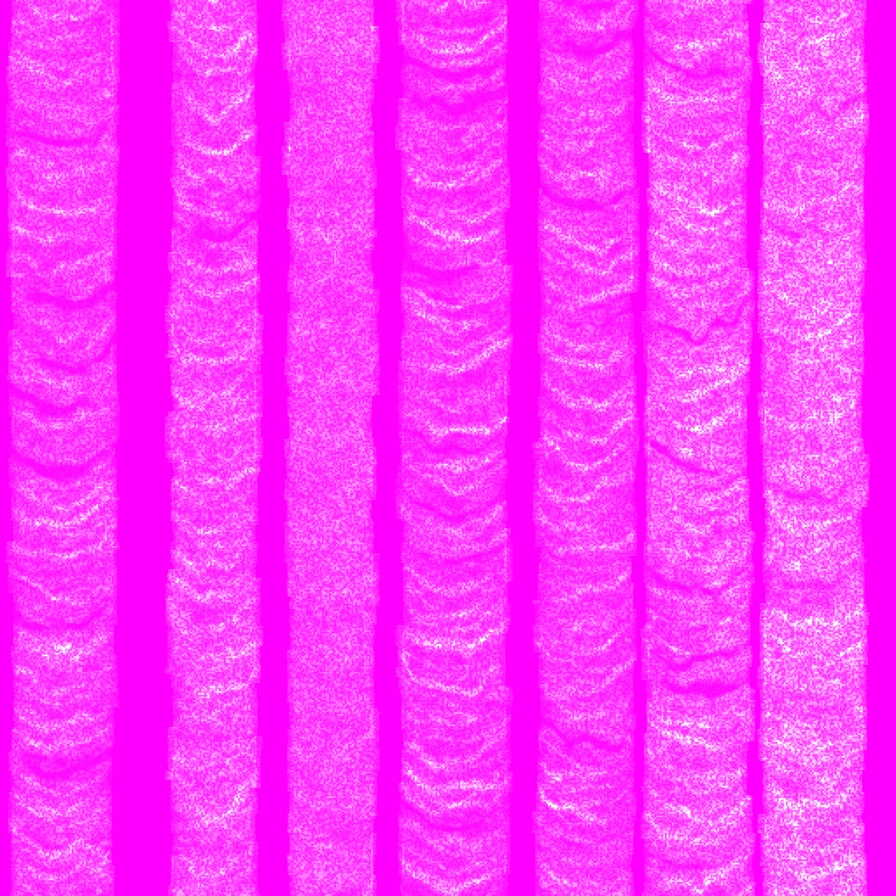
This pattern is drawn by a WebGL 2 fragment shader. Its source:

```glsl
#version 300 es
precision highp float;

uniform vec2 u_resolution;
out vec4 fragColor;

const int STRIP_COUNT = 7;
const float GRAIN_CELLS = 512.0;
const vec3 MAGENTA = vec3(1.0, 0.0, 1.0);
const vec3 WHITE = vec3(1.0);

// Per strip: centre, half width, brightness, ripple strength
const vec4 STRIPS[STRIP_COUNT] = vec4[](
    vec4(0.070, 0.059, 0.39, 0.65),
    vec4(0.239, 0.050, 0.45, 0.70),
    vec4(0.369, 0.050, 0.38, 0.12),
    vec4(0.507, 0.061, 0.38, 0.85),
    vec4(0.654, 0.055, 0.37, 0.68),
    vec4(0.779, 0.059, 0.51, 0.78),
    vec4(0.908, 0.058, 0.57, 0.55));

float hash(vec2 p) {
    vec3 q = fract(p.xyx * 0.1031);
    q += dot(q, q.yzx + 33.33);
    return fract((q.x + q.y) * q.z);
}

float valueNoise(vec2 p) {
    vec2 cell = floor(p);
    vec2 f = fract(p);
    f = f * f * (3.0 - 2.0 * f);
    float low = mix(hash(cell), hash(cell + vec2(1.0, 0.0)), f.x);
    float high = mix(hash(cell + vec2(0.0, 1.0)), hash(cell + 1.0), f.x);
    return mix(low, high, f.y);
}

// Square-stepped outward bulge of a strip's side
float edgeBulge(float y, float seed) {
    float swell = hash(vec2(floor(y * 17.0 + 0.01 * seed), seed));
    float step1 = hash(vec2(floor(y * 43.0), seed + 2.0));
    float notch = hash(vec2(floor(y * 128.0), seed + 5.0));
    return floor(swell * 3.0) * 0.003 + floor(step1 * 2.0) * 0.0026 + notch * 0.0015 - 0.005;
}

// Stack of U-shaped ridges; x runs from -1 to 1 across the strip
float ripples(float x, float y, float rows, float seed) {
    float warp = valueNoise(vec2(x * 3.0 + 20.0, y * 24.0 + seed)) - 0.5;
    float t = (y - 0.027 * x * x) * rows + 0.6 * warp;
    float sum = 0.0;
    for (int k = -1; k <= 1; k++) {
        float id = floor(t) + float(k);
        float jitter = hash(vec2(id, seed)) - 0.5;
        float tilt = hash(vec2(id, seed + 3.0)) - 0.5;
        float middle = hash(vec2(id, seed + 7.0)) - 0.5;
        float power = hash(vec2(id, seed + 11.0));
        float offset = (t - id - 0.5 - 0.6 * jitter - 0.5 * tilt * x) / 0.14;
        float reach = 1.0 - smoothstep(0.45, 1.3, abs(x - middle));
        float amount = power < 0.1 ? -0.8 : 0.25 + 0.85 * power;
        sum += amount * reach * exp(-offset * offset);
    }
    return sum;
}

// Light density of one strip, zero outside it
float stripDensity(vec2 uv, vec4 strip, float seed) {
    float dx = uv.x - strip.x;
    float x = dx / strip.y;
    float side = dx < 0.0 ? 1.0 : 2.0;
    float inset = strip.y + edgeBulge(uv.y, seed + side * 17.0) - abs(dx);
    float body = smoothstep(-0.001, 0.001, inset);
    float rim = mix(0.5, 1.0, smoothstep(0.0, 0.009, inset));

    // Cloudy and blocky wear
    float cloud = valueNoise(uv * vec2(26.0, 38.0) + seed);
    float blotch = valueNoise(uv * vec2(90.0, 130.0) + seed);
    float block = hash(floor(uv * 128.0) + seed);
    float wear = 0.5 + 0.45 * cloud + 0.5 * blotch + 0.14 * block;

    float ridge = ripples(x, uv.y, 28.0, seed)
                + 0.5 * ripples(x, uv.y, 45.0, seed + 31.0);

    // Broken thin thread near each side
    float threadOffset = (abs(dx) - strip.y + 0.004) / 0.0012;
    float broken = smoothstep(0.5, 0.8, valueNoise(vec2(uv.y * 30.0, seed + side)));
    float thread = 0.3 * broken * exp(-threadOffset * threadOffset);

    float density = strip.z * wear + strip.w * (0.62 * ridge - 0.16) + thread;
    return body * rim * max(density, 0.08);
}

// Fine speckle, skewed toward dark
float speckle(vec2 uv) {
    float grain = valueNoise(uv * GRAIN_CELLS - 0.5);
    return 0.33 + 1.12 * pow(grain, 1.6);
}

void main() {
    vec2 uv = gl_FragCoord.xy / u_resolution;
    float density = 0.0;
    for (int i = 0; i < STRIP_COUNT; i++) {
        density = max(density, stripDensity(uv, STRIPS[i], float(i) * 53.0 + 9.0));
    }
    float light = clamp(density * speckle(uv), 0.0, 1.0);
    fragColor = vec4(mix(MAGENTA, WHITE, light), 1.0);
}
```
